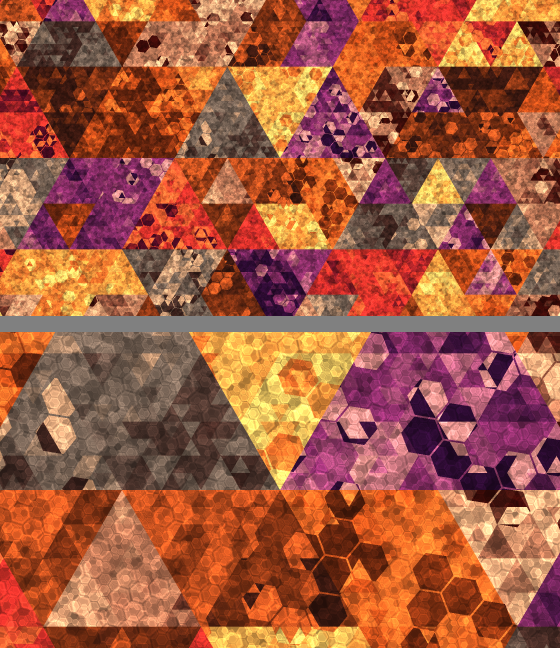
Top, the full canvas; bottom, a detail of the centre.
This pattern is drawn by a Shadertoy shader. Its source:

```glsl
// A mosaic of nested triangles: each triangle picks a colour family, and
// halved triangles inside it override the tone. Scattered hexagon clusters
// flip the tone, and layers of cellular hexagons add a fine lace grain.

const float BASE_SIDE = 1.0 / 3.0;    // largest triangle side, canvas heights
const int   TRI_LEVELS = 5;           // number of halvings
const float FAMILY_SWAP = 0.16;       // chance that a half triangle changes family
const float HEX_PITCH = 0.040;        // spacing of the scattered hexagons
const float HEX_TILT = 0.16;          // their rotation in radians
const float CLUSTER_SHARE = 0.42;     // triangles that hold hexagon clusters
const float HEX_SHARE = 0.40;         // hexagons filled inside a cluster
const int   GRAIN_LAYERS = 3;
const float GRAIN_PITCH = 0.021;      // coarsest grain cell
const float GRAIN_AMOUNT = 0.30;      // brightness spread of the grain
const float LACE_AMOUNT = 0.16;       // strength of the cell outlines
const int   AA = 3;                   // samples per pixel side
const float SQRT3 = 1.7320508;

// Families in order: plum, tan, ash, gold, rust, ember, umber
const int FAMILIES = 7;
const vec3 DARK[FAMILIES] = vec3[](
    vec3(0.16, 0.04, 0.18), vec3(0.22, 0.04, 0.03), vec3(0.23, 0.13, 0.11),
    vec3(0.90, 0.42, 0.16), vec3(0.36, 0.13, 0.05), vec3(0.27, 0.04, 0.12),
    vec3(0.22, 0.09, 0.06));
const vec3 MID[FAMILIES] = vec3[](
    vec3(0.51, 0.17, 0.38), vec3(0.70, 0.44, 0.32), vec3(0.43, 0.36, 0.31),
    vec3(0.98, 0.61, 0.25), vec3(0.78, 0.30, 0.10), vec3(0.84, 0.19, 0.16),
    vec3(0.46, 0.18, 0.07));
const vec3 LIGHT[FAMILIES] = vec3[](
    vec3(0.85, 0.54, 0.52), vec3(0.95, 0.70, 0.51), vec3(0.83, 0.62, 0.46),
    vec3(0.98, 0.82, 0.40), vec3(0.98, 0.46, 0.17), vec3(0.98, 0.42, 0.20),
    vec3(0.80, 0.33, 0.13));

float hash(vec3 cell, float seed) {
    vec3 p = fract((cell + seed * vec3(17.3, 9.1, 5.7)) * vec3(0.1031, 0.1130, 0.0973));
    p += dot(p, p.zyx + 31.32);
    return fract((p.x + p.y) * p.z);
}

// Triangle grid: lattice index in xy, upper or lower half in z
vec3 triangleCell(vec2 p, float side) {
    p /= side;
    vec2 skewed = vec2(p.x - p.y / SQRT3, p.y * 2.0 / SQRT3);
    vec2 f = fract(skewed);
    return vec3(floor(skewed), step(1.0, f.x + f.y));
}

// Flat-topped hexagon grid: index in xy, distance from centre (0 to 0.5) in z
vec3 hexCell(vec2 p, float pitch) {
    p = p.yx / pitch;
    vec2 period = vec2(1.0, SQRT3);
    vec2 a = mod(p, period) - 0.5 * period;
    vec2 b = mod(p - 0.5 * period, period) - 0.5 * period;
    vec2 local = dot(a, a) < dot(b, b) ? a : b;
    vec2 index = round((p - local) * 2.0 / period);
    vec2 q = abs(local);
    return vec3(index, max(q.x, dot(q, vec2(0.5, 0.5 * SQRT3))));
}

vec2 rotate(vec2 p, float angle) {
    float c = cos(angle), s = sin(angle);
    return vec2(c * p.x - s * p.y, s * p.x + c * p.y);
}

int familyAt(vec2 p) {
    vec3 cell = triangleCell(p, BASE_SIDE);
    // Even spread of families; the two halves of a rhombus often agree
    float pick = fract(dot(cell, vec3(0.7549, 0.5698, 0.09)) + 0.12);
    vec3 halfCell = triangleCell(p, BASE_SIDE * 0.5);
    if (hash(halfCell, 1.0) < FAMILY_SWAP) pick = hash(halfCell, 2.0);
    return min(int(pick * float(FAMILIES)), FAMILIES - 1);
}

float toneAt(vec2 p) {
    float tone = 0.5, side = BASE_SIDE, chance = 1.0, blend = 1.0;
    for (int i = 0; i < TRI_LEVELS; i++) {
        vec3 cell = triangleCell(p, side);
        float seed = 3.0 + 2.0 * float(i);
        if (hash(cell, seed) < chance) tone = mix(tone, hash(cell, seed + 1.0), blend);
        side *= 0.5;
        chance = max(0.34, chance * 0.55);
        blend *= 0.74;
    }
    // Hexagon clusters flip the tone
    vec3 hexagon = hexCell(rotate(p, HEX_TILT), HEX_PITCH);
    bool clustered = hash(triangleCell(p, BASE_SIDE * 0.5), 21.0) < CLUSTER_SHARE;
    bool filled = hash(vec3(hexagon.xy, 0.0), 22.0) < HEX_SHARE;
    if (clustered && filled && hexagon.z < 0.475) tone = fract(tone + 0.45);
    return tone;
}

// Brightness factor from overlapping hexagon cells with thin outlines
float grainAt(vec2 p) {
    float grain = 1.0, pitch = GRAIN_PITCH;
    for (int i = 0; i < GRAIN_LAYERS; i++) {
        vec3 cell = hexCell(rotate(p, 0.3 + 0.8 * float(i)), pitch);
        float value = hash(vec3(cell.xy, float(i)), 31.0);
        float rim = smoothstep(0.33, 0.40, cell.z) - 2.0 * smoothstep(0.42, 0.49, cell.z);
        grain += GRAIN_AMOUNT * (value - 0.5) + LACE_AMOUNT * rim * value;
        pitch *= 0.58;
    }
    return grain;
}

vec3 mosaic(vec2 p) {
    int family = familyAt(p);
    float tone = toneAt(p);
    vec3 colour = mix(DARK[family], MID[family], smoothstep(0.12, 0.48, tone));
    colour = mix(colour, LIGHT[family], smoothstep(0.52, 0.88, tone));
    return clamp(colour * grainAt(p), 0.0, 1.0);
}

void mainImage(out vec4 fragColor, in vec2 fragCoord) {
    vec3 sum = vec3(0.0);
    for (int y = 0; y < AA; y++)
    for (int x = 0; x < AA; x++) {
        vec2 offset = (vec2(x, y) + 0.5) / float(AA) - 0.5;
        sum += mosaic((fragCoord + offset - 0.5 * iResolution.xy) / iResolution.y);
    }
    fragColor = vec4(sum / float(AA * AA), 1.0);
}
```
